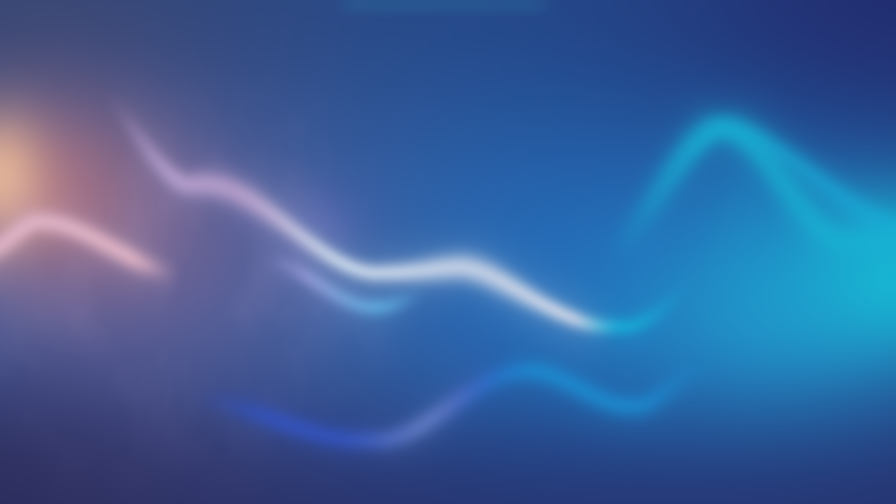
A WebGL 2 fragment shader for this background:

```glsl
#version 300 es
precision highp float;
// Soft ribbons of light flowing from a warm rose glow to a cyan haze on deep blue.
#define ASPECT 1.7778
#define RIBBON_WIDTH 0.019
#define HALO_WIDTH 0.06
#define HALO_STRENGTH 0.2
#define SMOKE_STRENGTH 0.2
#define SMOKE_SCALE 5.0

uniform vec2 u_resolution;
out vec4 fragColor;

const vec3 LAVENDER = vec3(0.67, 0.59, 0.77);
const vec3 PEARL = vec3(0.71, 0.78, 0.88);
const vec3 CYAN = vec3(0.09, 0.68, 0.85);
const vec3 ROSE = vec3(0.72, 0.46, 0.50);
const vec3 INDIGO = vec3(0.20, 0.33, 0.76);

float hash(vec2 p) {
    p = fract(p * vec2(0.1031, 0.1137));
    p += dot(p, p.yx + 33.3);
    return fract((p.x + p.y) * p.x * 17.0);
}

float noise(vec2 p) {
    vec2 i = floor(p), f = fract(p);
    f = f * f * (3.0 - 2.0 * f);
    return mix(mix(hash(i), hash(i + vec2(1, 0)), f.x),
               mix(hash(i + vec2(0, 1)), hash(i + vec2(1, 1)), f.x), f.y);
}

float fbm(vec2 p) {
    float sum = 0.0, amp = 0.5;
    for (int i = 0; i < 4; i++) {
        sum += amp * noise(p);
        p = mat2(1.6, 1.2, -1.2, 1.6) * p + 7.0;
        amp *= 0.5;
    }
    return sum;
}

float glow(vec2 p, vec2 center, vec2 radius) {
    vec2 d = (p - center) / radius;
    return exp(-dot(d, d));
}

// One for x between a and b, fading softly over w at each end
float span(float x, float a, float b, float w) {
    return smoothstep(a - w, a + w, x) * (1.0 - smoothstep(b - w, b + w, x));
}

// Height of each ribbon, a chain of smooth rises and falls
float curve(int id, float x) {
    if (id == 0) return 0.826 - 0.192 * smoothstep(0.16, 0.38, x) - 0.176 * smoothstep(0.405, 0.752, x)
        + 0.012 * glow(vec2(x, 0), vec2(0.92, 0), vec2(0.09, 1))
        - 0.106 * smoothstep(0.903, 1.215, x) + 0.139 * smoothstep(1.238, 1.48, x);
    if (id == 1) return 0.502 + 0.058 * smoothstep(-0.03, 0.08, x) - 0.1 * smoothstep(0.08, 0.36, x);
    if (id == 2) return 0.479 - 0.088 * smoothstep(0.53, 0.74, x) + 0.03 * smoothstep(0.75, 0.88, x);
    if (id == 3) return 0.208 - 0.081 * smoothstep(0.37, 0.718, x) + 0.137 * smoothstep(0.75, 1.042, x)
        - 0.069 * smoothstep(1.05, 1.25, x) + 0.074 * smoothstep(1.26, 1.41, x);
    float crest = 0.502 + 0.243 * smoothstep(1.18, 1.435, x);
    if (id == 4) return crest - 0.225 * smoothstep(1.435, 1.68, x);
    return crest - 0.21 * smoothstep(1.42, 1.84, x);
}

float ribbon(int id, vec2 p, float width) {
    float h = 0.004;
    float y = curve(id, p.x);
    float slope = (curve(id, p.x + h) - curve(id, p.x - h)) / (2.0 * h);
    float d = abs(p.y - y) * inversesqrt(1.0 + slope * slope);
    return exp(-d * d / (width * width)) + HALO_STRENGTH * exp(-d * d / (HALO_WIDTH * HALO_WIDTH));
}

void main() {
    vec2 p = gl_FragCoord.xy / u_resolution * vec2(ASPECT, 1.0);

    // Blue backdrop with darker corners
    vec3 col = mix(vec3(0.15, 0.20, 0.44), vec3(0.14, 0.36, 0.64), smoothstep(0.0, 0.45, p.y));
    col = mix(col, vec3(0.14, 0.29, 0.55), smoothstep(0.45, 1.0, p.y));
    col = mix(col, vec3(0.22, 0.27, 0.44), 0.9 * glow(p, vec2(0, 1), vec2(0.6, 0.35)));
    col = mix(col, vec3(0.13, 0.17, 0.43), 0.9 * glow(p, vec2(1.78, 1), vec2(0.5, 0.32)));
    col = mix(col, vec3(0.16, 0.17, 0.35), 0.9 * glow(p, vec2(0), vec2(0.6, 0.3)));
    float tab = span(p.x, 0.68, 1.08, 0.03) * smoothstep(0.96, 0.99, p.y);
    col = mix(col, vec3(0.16, 0.40, 0.60), 0.4 * tab);

    // Cyan haze on the right
    col = mix(col, vec3(0.13, 0.45, 0.76), 0.7 * glow(p, vec2(1.2, 0.43), vec2(0.62, 0.31)));
    col = mix(col, vec3(0.13, 0.61, 0.80), 0.75 * glow(p, vec2(1.54, 0.38), vec2(0.30, 0.19)));
    col = mix(col, vec3(0.08, 0.80, 0.86), 0.85 * glow(p, vec2(1.8, 0.46), vec2(0.22, 0.15)));

    // Violet, rose and peach glow on the left
    col = mix(col, vec3(0.44, 0.38, 0.58), 0.75 * glow(p, vec2(0.3, 0.48), vec2(0.45, 0.31)));
    col = mix(col, ROSE, 0.8 * glow(p, vec2(0.08, 0.62), vec2(0.25, 0.20)));
    col = mix(col, vec3(0.95, 0.76, 0.60), 0.8 * glow(p, vec2(0.0, 0.65), vec2(0.09, 0.12)));
    col = mix(col, vec3(0.42, 0.43, 0.75), 0.35 * glow(p, vec2(0.64, 0.56), vec2(0.08, 0.07)));

    // Drifting smoke
    float smoke = smoothstep(0.35, 0.75, fbm(p * vec2(1.4, 1.0) * SMOKE_SCALE));
    col = mix(col, LAVENDER, SMOKE_STRENGTH * smoke * glow(p, vec2(0.35, 0.45), vec2(0.36, 0.3)));

    // Translucent sheet beneath the right crest
    float sheet = smoothstep(-0.02, 0.04, curve(5, p.x) - p.y) * smoothstep(0.2, 0.5, p.y);
    col = mix(col, vec3(0.10, 0.60, 0.80), 0.3 * sheet * smoothstep(1.3, 1.5, p.x));
    float crest = smoothstep(1.18, 1.45, p.x);
    col = mix(col, CYAN, 0.5 * crest * ribbon(5, p, 0.025));
    col = mix(col, vec3(0.09, 0.70, 0.83), 0.55 * crest * ribbon(4, p, 0.03));

    // Lower blue ribbon
    vec3 lowTint = mix(INDIGO, vec3(0.40, 0.50, 0.78), span(p.x, 0.76, 0.92, 0.1));
    lowTint = mix(lowTint, vec3(0.11, 0.55, 0.82), smoothstep(0.88, 1.08, p.x));
    col = mix(col, lowTint, 0.65 * span(p.x, 0.46, 1.34, 0.1) * ribbon(3, p, 0.023));

    // Short strands on the left and in the middle
    col = mix(col, vec3(0.87, 0.70, 0.77), 0.75 * span(p.x, -0.1, 0.31, 0.06) * ribbon(1, p, 0.023));
    vec3 shortTint = mix(vec3(0.58, 0.60, 0.84), vec3(0.35, 0.68, 0.88), smoothstep(0.58, 0.78, p.x));
    col = mix(col, shortTint, 0.65 * span(p.x, 0.57, 0.80, 0.06) * ribbon(2, p, RIBBON_WIDTH));

    // Main ribbon, from lavender through pearl to cyan
    vec3 mainTint = mix(LAVENDER, PEARL, smoothstep(0.45, 0.7, p.x));
    mainTint = mix(mainTint, CYAN, smoothstep(1.13, 1.24, p.x));
    float swell = glow(p, vec2(0.44, p.y), vec2(0.1, 1)) + glow(p, vec2(0.93, p.y), vec2(0.12, 1));
    float strength = span(p.x, 0.28, 1.31, 0.08) * mix(0.85, 0.65, smoothstep(1.1, 1.25, p.x));
    col = mix(col, mainTint, strength * ribbon(0, p, RIBBON_WIDTH * (1.0 + 0.5 * swell)));

    fragColor = vec4(clamp(col, 0.0, 1.0), 1.0);
}
```
